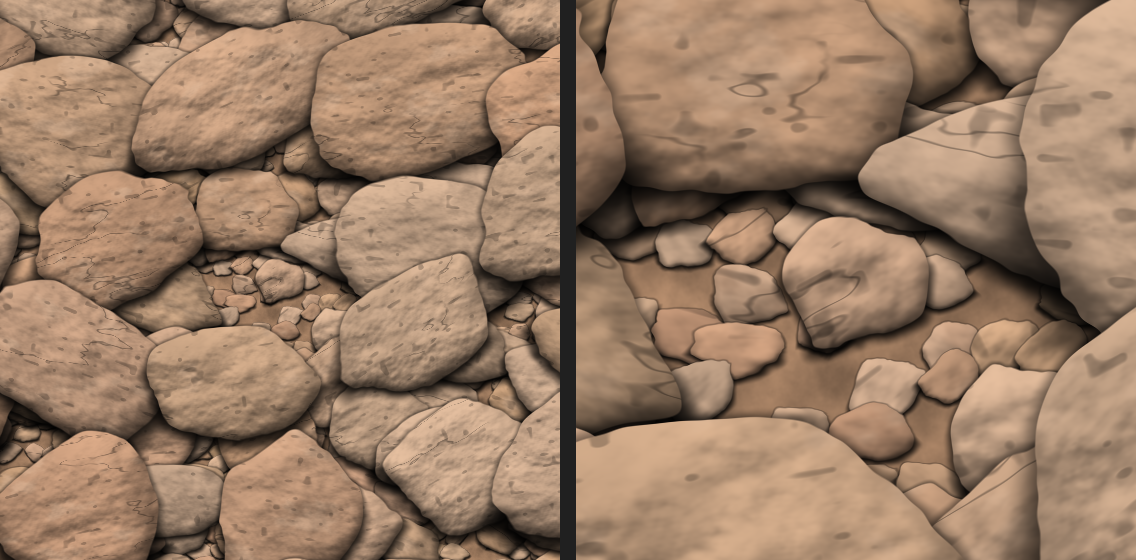
Left: the whole. Right: its middle third, enlarged.
Give the GLSL for this texture, as a Shadertoy shader.

```glsl
float hash(vec2 p) {
    return fract(sin(dot(p, vec2(127.1, 311.7))) * 43758.5453);
}

float noise(vec2 p) {
    vec2 i = floor(p), f = fract(p);
    f = f * f * (3.0 - 2.0 * f);
    return mix(mix(hash(i), hash(i + vec2(1, 0)), f.x),
               mix(hash(i + vec2(0, 1)), hash(i + vec2(1, 1)), f.x), f.y);
}

float fbm(vec2 p) {
    float sum = 0.0, amp = 0.5;
    for (int i = 0; i < 5; i++) {
        sum += amp * noise(p);
        p = mat2(1.6, 1.2, -1.2, 1.6) * p + 7.3;
        amp *= 0.52;
    }
    return sum;
}

// Sandstone colour: tint per stone, blotches, pits and broken cracks
vec3 sandstone(vec2 t, vec2 key) {
    vec3 red = vec3(0.71, 0.54, 0.43);
    vec3 ochre = vec3(0.71, 0.57, 0.43);
    vec3 pale = vec3(0.74, 0.62, 0.52);
    vec3 tint = mix(mix(red, ochre, hash(key + 1.9)), pale, hash(key + 2.6));
    tint *= 0.86 + 0.28 * fbm(t * 0.45 + 11.0);
    tint = mix(tint, pale * 1.05, 0.45 * smoothstep(0.55, 0.75, fbm(t * 1.3 + 31.0)));
    float pits = smoothstep(0.8, 0.92, noise(t * 4.0));
    float line = abs(fbm(t * vec2(0.3, 0.6) + 5.0) - 0.5);
    float crack = (1.0 - smoothstep(0.0, 0.012, line)) * smoothstep(0.45, 0.65, noise(t * 0.6));
    return tint * (1.0 - 0.22 * pits) * (1.0 - 0.3 * crack);
}

// One scattered layer of stones, painted from the top row downwards
void stones(vec2 uv, vec2 cell, float seed, float chance, inout vec3 col) {
    vec2 home = floor(uv / cell);
    for (int j = 1; j >= -1; j--)
    for (int i = -1; i <= 1; i++) {
        vec2 id = home + vec2(i, j);
        vec2 key = id + seed * 17.3;
        if (hash(key) > chance) continue;

        // Placement
        vec2 jitter = vec2(hash(key + 3.1), hash(key + 5.7)) - 0.5;
        vec2 centre = (id + 0.5 + 0.5 * jitter) * cell;
        float turn = mix(-0.4, 0.65, hash(key + 8.3));
        mat2 rot = mat2(cos(turn), -sin(turn), sin(turn), cos(turn));
        vec2 size = cell * mix(vec2(0.44), vec2(0.70, 0.62),
                               vec2(hash(key + 4.4), hash(key + 6.2)));
        vec2 q = rot * (uv - centre);
        vec2 s = q / size;
        s += 0.14 * (vec2(noise(s * 2.5 + key), noise(s * 2.5 + key + 40.0)) - 0.5);
        s += 0.03 * (noise(s * 9.0 + key) - 0.5);

        // Rounded polygon: smooth maximum of half-planes, with its gradient
        float sum = 0.0;
        vec2 slope = vec2(0);
        for (int k = 0; k < 7; k++) {
            float side = float(k);
            float a = (side + 0.75 * hash(key + side * 0.37 + 0.11)) * 6.2832 / 7.0;
            vec2 n = vec2(cos(a), sin(a)) / mix(0.84, 1.14, hash(key + side * 0.53 + 0.29));
            float e = exp(9.0 * dot(n, s));
            sum += e;
            slope += e * n;
        }
        float f = log(sum) / 9.0;
        slope /= sum;
        vec2 grad = (slope / size) * rot;

        // Contact shadow, widest underneath
        float down = 1.0 - smoothstep(-0.9, 0.4, grad.y / (length(grad) + 0.001));
        float reach = mix(0.07, 0.27, down);
        col *= 1.0 - mix(0.55, 0.9, down) * (1.0 - smoothstep(0.97, 1.0 + reach, f));

        float w = length(grad) / iResolution.y;
        float cover = 1.0 - smoothstep(1.0 - w, 1.0 + w, f);
        if (cover <= 0.0) continue;

        // Rough, bedded surface lit from above
        vec2 t = q * vec2(15, 25) + 50.0 * hash(key + 9.1);
        float h = fbm(t);
        vec2 bump = vec2(fbm(t + vec2(0.15, 0)), fbm(t + vec2(0, 0.15))) - h;
        vec2 tilt = slope * 1.1 * pow(max(f, 0.0), 4.0) - bump * 3.6;
        vec3 normal = normalize(vec3(tilt * rot, 1.0));
        float light = max(dot(normal, normalize(vec3(-0.25, 0.6, 0.75))), 0.0);
        vec3 stone = sandstone(t, key) * (0.47 + 0.68 * light);
        stone *= 1.0 - 0.4 * down * smoothstep(0.82, 1.02, f);
        col = mix(col, stone, cover);
    }
}

void mainImage(out vec4 fragColor, in vec2 fragCoord) {
    vec2 uv = fragCoord / iResolution.y;

    // Sandy ground
    vec3 col = vec3(0.62, 0.48, 0.37) * (0.65 + 0.6 * fbm(uv * 45.0));

    // Pebbles up to boulders
    stones(uv, vec2(0.038, 0.030), 1.0, 0.6, col);
    stones(uv, vec2(0.095, 0.078), 2.0, 0.75, col);
    stones(uv, vec2(0.18, 0.145), 3.0, 0.75, col);
    stones(uv, vec2(0.31, 0.235), 4.0, 0.88, col);

    fragColor = vec4(col, 1.0);
}
```
